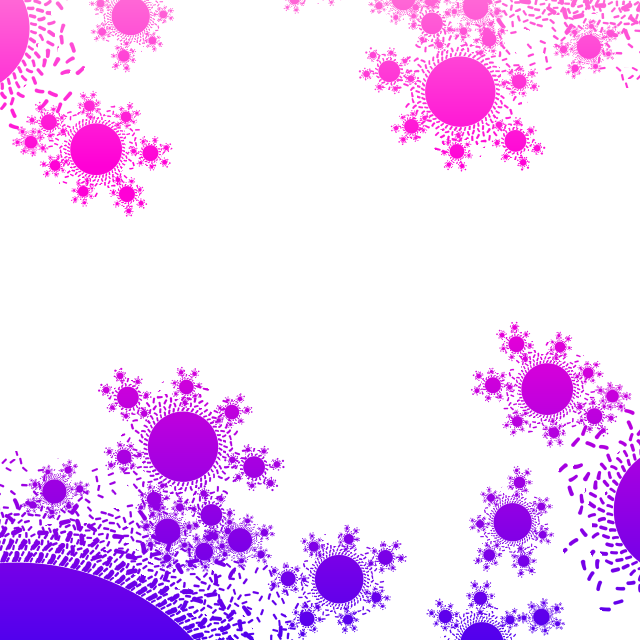
A Shadertoy shader for this background:

```glsl
// Fractal islands on white: round discs ringed with teeth, crumbs and smaller discs.
// The plane is folded by a half turn; each island repeats itself by sector folding,
// and log-polar grids of slanted bars make the teeth. Colour runs upward, violet to pink.

const float TAU = 6.2831853;

float hash(vec2 p) {
    vec3 q = fract(p.xyx * vec3(0.1031, 0.1030, 0.0973));
    q += dot(q, q.yzx + 33.33);
    return fract((q.x + q.y) * q.z);
}

// Distance to broken teeth around a disc; extent is relative to its radius.
float fringe(vec2 p, float radius, float count, float extent) {
    float r = length(p);
    float t = (r / radius - 1.0) / extent;
    if (t < -0.1 || t > 1.1) return 1.0;

    vec2 grid = vec2(atan(p.y, p.x), log(r / radius)) * count / TAU;
    float row = floor(grid.y);
    grid.x += 0.5 * mod(row, 2.0);
    vec2 id = vec2(mod(floor(grid.x), count), row + 7.0);
    float seed = hash(id + count);
    if (seed > 1.12 - 0.9 * t) return 1.0;

    // Teeth stand upright near the disc and tumble farther out
    float turn = 0.45 + (hash(id.yx + 19.0) - 0.5) * 6.0 * clamp(t, 0.0, 1.0);
    vec2 f = fract(grid) - 0.5;
    f = mat2(cos(turn), -sin(turn), sin(turn), cos(turn)) * f;
    f.y -= clamp(f.y, -0.27, 0.27);
    float width = mix(0.20, 0.15, t) + 0.06 * (seed - 0.5);
    return (length(f) - width) * r * TAU / count;
}

// A disc with seven satellites, each of which carries its own
float island(vec2 p, float radius, float phase) {
    float d = 1.0;
    float teeth = 50.0;
    for (int level = 0; level < 4; level++) {
        d = min(d, length(p) - radius);
        if (level < 3) d = min(d, fringe(p, radius, teeth, 0.85));

        // Step into the frame of the nearest satellite
        float k = mod(round(mod(atan(p.y, p.x) - phase, TAU) * 7.0 / TAU), 7.0);
        float angle = phase + k * TAU / 7.0;
        bool large = mod(k, 3.0) < 0.5;
        p -= vec2(cos(angle), sin(angle)) * radius * (large ? 2.1 : 1.7);
        radius *= large ? 0.31 : 0.21;
        phase = angle + 0.4;
        teeth = max(12.0, floor(teeth * 0.4));
    }
    return d;
}

float islands(vec2 p) {
    // Centre, radius and phase of the leading islands
    const vec4 seeds[11] = vec4[11](
        vec4(0.286, 0.302, 0.055, -0.28), vec4(0.855, 0.392, 0.0405, 3.07),
        vec4(0.530, 0.095, 0.038, 4.03), vec4(0.801, 0.184, 0.030, 4.99),
        vec4(0.753, -0.006, 0.034, 2.5), vec4(0.085, 0.232, 0.019, 1.0),
        vec4(0.375, 0.156, 0.019, 0.3), vec4(0.262, 0.170, 0.020, 2.0),
        vec4(0.319, 0.138, 0.014, 1.2), vec4(0.846, 0.036, 0.013, 0.5),
        vec4(0.957, 0.381, 0.010, 0.0));
    float d = 1.0;
    for (int i = 0; i < 11; i++) {
        vec2 q = p - seeds[i].xy;
        if (length(q) < 3.2 * seeds[i].z) d = min(d, island(q, seeds[i].z, seeds[i].w));
    }

    // Two great discs cut by the canvas edge
    vec2 low = p - vec2(0.026, -0.257);
    d = min(d, length(low) - 0.378);
    d = min(d, fringe(low, 0.378, 130.0, 0.32));
    d = min(d, fringe(low, 0.378, 260.0, 0.42));
    vec2 side = p - vec2(1.061, 0.203);
    d = min(d, length(side) - 0.102);
    d = min(d, fringe(side, 0.102, 54.0, 0.9));
    return d;
}

void mainImage(out vec4 fragColor, in vec2 fragCoord) {
    vec2 uv = fragCoord / iResolution.xy;

    // Half-turn symmetry about a point above the middle
    vec2 pivot = vec2(0.5026, 0.5794);
    vec2 p = uv.y > pivot.y ? 2.0 * pivot - uv : uv;

    vec3 ink = vec3(min(1.0, 0.32 + 1.2 * uv.y),
                    max(0.0, (uv.y - 0.74) * 1.55),
                    max(0.84, 0.93 - 0.17 * uv.y));
    float soft = 0.7 / iResolution.y;
    float cover = 1.0 - smoothstep(-soft, soft, islands(p));
    fragColor = vec4(mix(vec3(1.0), ink, cover), 1.0);
}
```
